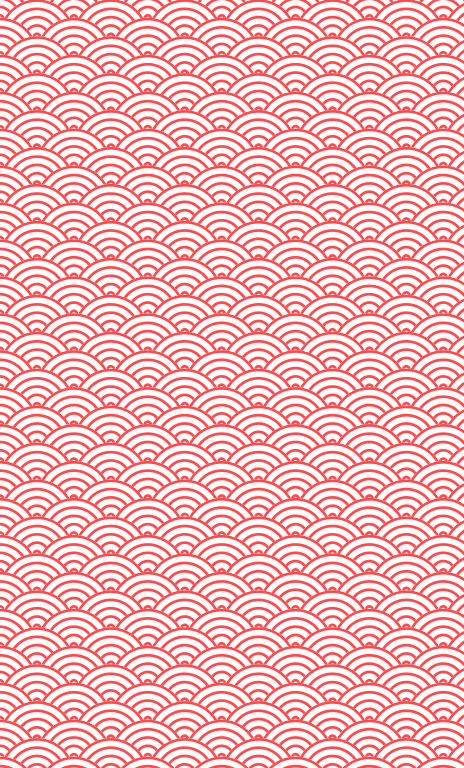
A Shadertoy shader for this pattern:

```glsl
// Overlapping wave scales: staggered rows of concentric red rings on white
#define RADII_DOWN 20.79            // scale radii that fit in the canvas height
#define ROW_STEP 0.5                // row spacing, in scale radii
#define RINGS 5.0                   // rings per scale
#define OUTER_RING 0.985            // centre line of the largest ring
#define RING_STEP 0.225             // distance between ring centre lines
#define LINE_WIDTH 0.073            // ring thickness
#define INK vec3(1.0, 0.283, 0.293)
#define PAPER vec3(1.0, 0.998, 0.998)

// Coverage of the ring nearest to distance r from the scale centre
float ringInk(float r, float pixel) {
    float index = clamp(floor((OUTER_RING - r) / RING_STEP + 0.5), 0.0, RINGS - 1.0);
    float d = abs(r - (OUTER_RING - index * RING_STEP));
    return clamp(0.5 + (0.5 * LINE_WIDTH - d) / pixel, 0.0, 1.0);
}

// Coverage of the whole scale, which hides the rows behind it
float scaleCover(float r, float pixel) {
    return clamp(0.5 + (OUTER_RING + 0.5 * LINE_WIDTH - r) / pixel, 0.0, 1.0);
}

void mainImage(out vec4 fragColor, in vec2 fragCoord) {
    // Scale-radius units, measured from the top left corner
    float pixel = RADII_DOWN / iResolution.y;
    vec2 p = vec2(fragCoord.x, iResolution.y - fragCoord.y) * pixel;

    // Paint rows from back to front; each lower row overlaps the one above
    float firstRow = floor(p.y / ROW_STEP);
    float ink = 0.0;
    for (int i = 0; i < 4; i++) {
        float row = firstRow + float(i);
        float stagger = mod(row + 1.0, 2.0);
        vec2 q = vec2(mod(p.x - stagger + 1.0, 2.0) - 1.0, p.y - row * ROW_STEP);
        float r = length(q);
        ink = mix(ink, ringInk(r, pixel), scaleCover(r, pixel));
    }

    fragColor = vec4(mix(PAPER, INK, ink), 1.0);
}
```
